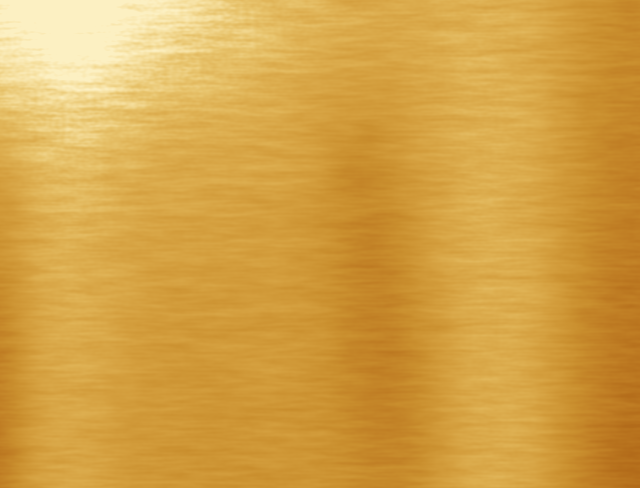
Reproduce this texture procedurally as a WebGL 2 fragment shader.

```glsl
#version 300 es
precision highp float;
// Brushed gold sheet: broad soft reflections set a tone, thin horizontal
// streaks of stretched gradient noise disturb it, and a golden colour
// ramp turns the tone into the final shade.
uniform vec2 u_resolution;
out vec4 fragColor;

vec2 hashGradient(vec2 cell) {
  vec3 h = fract(vec3(cell.xyx) * vec3(0.1031, 0.1030, 0.0973));
  h += dot(h, h.yzx + 33.33);
  float angle = 6.28318 * fract((h.x + h.y) * h.z);
  return vec2(cos(angle), sin(angle));
}

float gradientNoise(vec2 p) {
  vec2 i = floor(p), f = fract(p);
  vec2 s = f * f * f * (f * (f * 6.0 - 15.0) + 10.0);
  float a = dot(hashGradient(i), f);
  float b = dot(hashGradient(i + vec2(1, 0)), f - vec2(1, 0));
  float c = dot(hashGradient(i + vec2(0, 1)), f - vec2(0, 1));
  float d = dot(hashGradient(i + vec2(1, 1)), f - vec2(1, 1));
  return mix(mix(a, b, s.x), mix(c, d, s.x), s.y);
}

// Soft bump of a given centre and width
float bump(float x, float centre, float width) {
  float d = (x - centre) / width;
  return exp(-d * d);
}

// Broad light and dark reflections over the sheet
float reflections(vec2 uv) {
  float depth = 1.0 - uv.y;
  float tone = 0.40 - 0.13 * depth;
  tone += 0.68 * bump(uv.x, 0.09, 0.31) * bump(uv.y, 1.02, 0.24);
  tone += 0.18 * bump(uv.x, 0.15, 0.5) * bump(uv.y, 1.0, 0.55);
  tone += 0.19 * bump(uv.x, 0.11, 0.09);
  tone += (0.16 + 0.12 * depth) * bump(uv.x, 0.755 + 0.02 * depth, 0.1);
  float shade = smoothstep(0.0, 0.45, depth) * (1.0 - 0.4 * smoothstep(0.8, 1.0, depth));
  tone -= 0.27 * shade * bump(uv.x, 0.54 + 0.08 * depth, 0.08);
  tone -= (0.24 + 0.2 * depth) * smoothstep(0.82, 1.0, uv.x);
  tone -= 0.32 * smoothstep(0.1, 0.8, depth) * bump(uv.x, -0.01, 0.05);
  return tone;
}

// Brush marks of several lengths and thicknesses
float brushing(vec2 p) {
  p.y += 0.003 * gradientNoise(p * vec2(4.0, 7.0));
  float marks = 0.0;
  vec2 scale = vec2(3.0, 34.0);
  for (int i = 0; i < 4; i++) {
    marks += gradientNoise(p * scale + float(i) * 17.3) * (i == 0 ? 0.6 : 1.0);
    scale *= vec2(1.9, 1.65);
  }
  return marks;
}

vec3 goldRamp(float tone) {
  vec3 gold[8] = vec3[8](
    vec3(0.70, 0.42, 0.10), vec3(0.75, 0.49, 0.14),
    vec3(0.79, 0.56, 0.18), vec3(0.83, 0.62, 0.24),
    vec3(0.87, 0.69, 0.32), vec3(0.91, 0.77, 0.43),
    vec3(0.96, 0.87, 0.61), vec3(0.99, 0.94, 0.76));
  float x = clamp(tone * 5.0 + 1.0, 0.0, 6.999);
  int i = int(x);
  return mix(gold[i], gold[i + 1], x - float(i));
}

void main() {
  vec2 uv = gl_FragCoord.xy / u_resolution;
  vec2 p = gl_FragCoord.xy / u_resolution.y;
  float tone = reflections(uv);

  // Streaks and fine grain grow stronger in the highlight
  float highlight = smoothstep(0.4, 1.0, tone);
  tone += brushing(p) * (0.095 + 0.06 * highlight);
  tone += gradientNoise(p * vec2(90.0, 150.0)) * (0.025 + 0.09 * highlight);

  fragColor = vec4(goldRamp(tone), 1.0);
}
```
